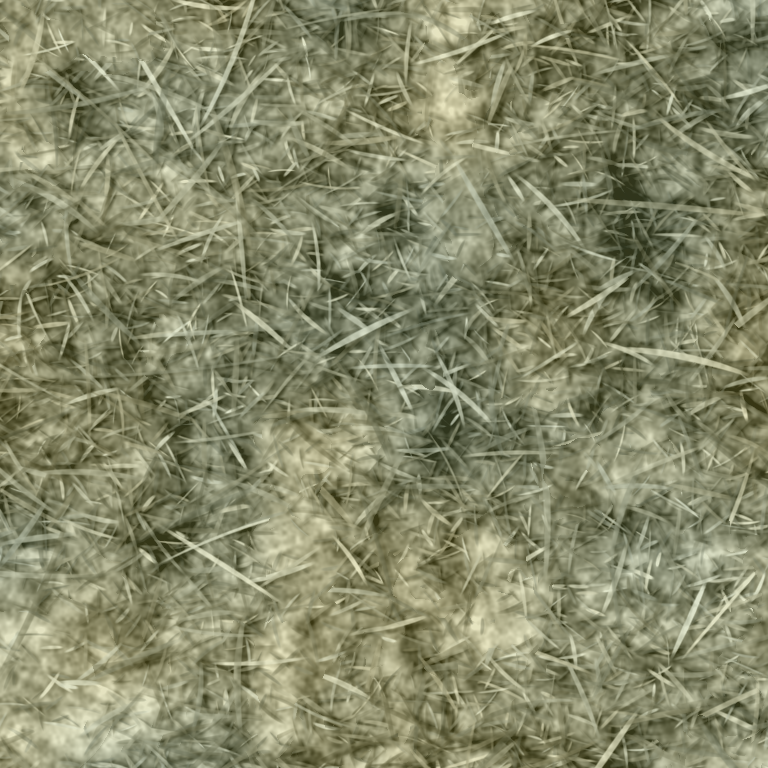
This texture is drawn by a three.js fragment shader. Its source:

```glsl
// Dry, tangled grass and straw over pale mottled soil.
varying vec2 vUv;

const float PI = 3.14159;
const int LAYERS = 14;
const float EDGE = 0.0014;
const vec3 OLIVE_SHIFT = vec3(0.0, 0.01, -0.105);
const vec3 STRAW_TINT = vec3(0.018, 0.002, -0.02);

// Four random values per point, without sine
vec4 hash4(vec2 p) {
  vec4 h = fract(p.xyxy * vec4(0.1031, 0.1030, 0.0973, 0.1099));
  h += dot(h, h.wzxy + 33.33);
  return fract((h.xxyz + h.yzzw) * h.zywx);
}

mat2 rotation(float angle) {
  float c = cos(angle), s = sin(angle);
  return mat2(c, -s, s, c);
}

float valueNoise(vec2 p) {
  vec2 cell = floor(p), f = fract(p);
  f = f * f * (3.0 - 2.0 * f);
  float low = mix(hash4(cell).x, hash4(cell + vec2(1.0, 0.0)).x, f.x);
  float high = mix(hash4(cell + vec2(0.0, 1.0)).x, hash4(cell + 1.0).x, f.x);
  return mix(low, high, f.y);
}

float fbm(vec2 p) {
  float sum = 0.0, weight = 0.5;
  for (int i = 0; i < 4; i++) {
    sum += weight * valueNoise(p);
    p = rotation(0.9) * p * 2.1 + 17.3;
    weight *= 0.6;
  }
  return sum / 1.088;
}

// Fine stretched noise, its direction changing from patch to patch
float fibres(vec2 p) {
  float sum = 0.0;
  for (int i = 0; i < 4; i++) {
    float k = float(i);
    vec2 q = rotation(0.3 + 0.78 * k) * p;
    float share = smoothstep(0.3, 0.7, valueNoise(p * 14.0 + 23.0 * k));
    sum += share * (valueNoise(q * vec2(28.0, 140.0) + 61.0 * k + 200.0) - 0.5);
  }
  return sum;
}

// Coverage of a tapered strip along x
float strip(vec2 q, float halfLength, float halfWidth, float soft) {
  float along = clamp(abs(q.x) / halfLength, 0.0, 1.0);
  float width = halfWidth * (1.0 - 0.7 * along * along);
  float body = 1.0 - smoothstep(width - soft, width + soft, abs(q.y));
  return body * (1.0 - smoothstep(0.6, 1.0, along));
}

// Lays one blade and its shadow over surface = (tone, warmth)
vec2 layBlade(vec2 surface, vec2 offset, vec4 rnd, vec4 look, float reach, float halfWidth) {
  float angle = PI * rnd.z;
  angle -= 0.2 * sin(2.0 * angle);
  vec2 q = rotation(angle) * offset;
  float halfLength = reach * mix(0.45, 0.95, rnd.w);
  q.y += (look.x - 0.5) * 0.22 * (q.x * q.x / halfLength - 0.3 * halfLength);
  float width = halfWidth * mix(0.5, 1.5, look.y);

  float shadow = strip(q + vec2(0.0, width * 1.4), halfLength, width * 1.5, EDGE * 2.0);
  surface.x -= 0.085 * shadow;

  float tone = mix(0.40, 0.72, look.z) + 0.16 * pow(look.z, 6.0);
  float cover = strip(q, halfLength, width, EDGE);
  return mix(surface, vec2(tone, look.w * 2.0 - 1.0), mix(0.45, 0.85, look.z) * cover);
}

// One jittered grid of blades; drawing order is the same in every cell
vec2 bladeLayer(vec2 surface, vec2 p, float cells, float halfWidth, float density, float seed) {
  vec2 home = floor(p * cells);
  for (int y = -1; y <= 1; y++) {
    for (int x = -1; x <= 1; x++) {
      vec2 cell = home + vec2(float(x), float(y));
      vec4 rnd = hash4(cell + seed);
      vec4 look = hash4(cell + seed + 71.7);
      if (fract(rnd.x * 7.0 + look.y * 5.0) < density) {
        vec2 offset = p - (cell + rnd.xy) / cells;
        surface = layBlade(surface, offset, rnd, look, 1.0 / cells, halfWidth);
      }
    }
  }
  return surface;
}

// Mottled soil with dark gaps between clumps
vec2 soil(vec2 p, float bare) {
  float tone = 0.57 + 0.7 * (fbm(p * 22.0) - 0.5);
  float gaps = smoothstep(0.55, 0.85, valueNoise(p * 34.0 + 5.0));
  return vec2(tone + 0.11 * bare - 0.14 * gaps * (1.0 - bare), 0.1 + 0.8 * bare);
}

void main() {
  vec2 p = vUv;
  float corner = 1.0 - smoothstep(0.08, 0.24, length(p - vec2(0.03, 0.1)));
  float bare = max(corner, smoothstep(0.55, 0.75, fbm(p * 5.0 + 3.0)));
  vec2 surface = soil(p, bare);

  // Short litter first, long sparse stalks last
  for (int i = 0; i < LAYERS; i++) {
    float level = float(i) / float(LAYERS - 1);
    float cells = 44.0 * pow(0.85, float(i));
    float density = mix(0.9, 0.35, level) * (1.0 - 0.65 * bare);
    float halfWidth = mix(0.0017, 0.0036, level);
    surface = bladeLayer(surface, p, cells, halfWidth, density, 13.0 * float(i) + 40.0);
  }

  // Broad light and shade, then fibres and fine grain
  float patches = fbm(p * 4.0 + 11.0) - 0.5;
  float grain = valueNoise(p * 170.0) - 0.5;
  float tone = surface.x + 0.3 * patches + 0.12 * fibres(p) + 0.12 * grain;
  float warmth = 0.7 * surface.y + 2.0 * (valueNoise(p * 7.0 + 29.0) - 0.5);

  vec3 color = vec3(clamp(tone, 0.2, 0.88)) + OLIVE_SHIFT + STRAW_TINT * warmth;
  gl_FragColor = vec4(color, 1.0);
}
```
